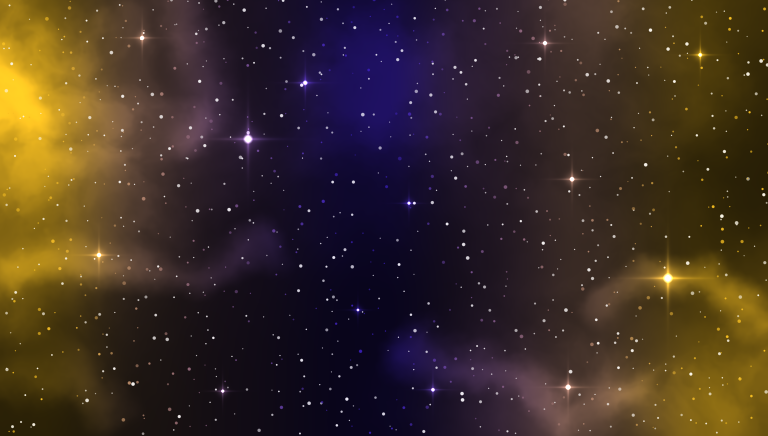
Write a Shadertoy shader that draws this background.

```glsl
// Night sky of coloured nebula clouds: gold at the sides, violet-blue in the middle.
// A horizontal tint ramp is multiplied by a cloud density made of soft glows and
// noise-warped wisps; hashed grids of round stars and a few cross flares lie on top.

float hash(vec2 p) {
    vec3 q = fract(vec3(p.xyx) * 0.1031);
    q += dot(q, q.yzx + 33.33);
    return fract((q.x + q.y) * q.z);
}

float noise(vec2 p) {
    vec2 i = floor(p), f = fract(p);
    f = f * f * (3.0 - 2.0 * f);
    return mix(mix(hash(i), hash(i + vec2(1, 0)), f.x),
               mix(hash(i + vec2(0, 1)), hash(i + vec2(1, 1)), f.x), f.y);
}

float fbm(vec2 p) {
    float sum = 0.0, amp = 0.5;
    for (int i = 0; i < 5; i++) {
        sum += amp * noise(p);
        p = mat2(1.6, 1.2, -1.2, 1.6) * p + 7.3;
        amp *= 0.5;
    }
    return sum;
}

float glow(vec2 p, vec2 centre, vec2 radius) {
    vec2 d = (p - centre) / radius;
    return exp(-dot(d, d));
}

float segment(vec2 p, vec2 a, vec2 b) {
    vec2 ab = b - a;
    return length(p - a - ab * clamp(dot(p - a, ab) / dot(ab, ab), 0.0, 1.0));
}

// Soft band along a path of four points
float wisp(vec2 p, vec2 a, vec2 b, vec2 c, vec2 d, float width) {
    float dist = min(segment(p, a, b), min(segment(p, b, c), segment(p, c, d)));
    return smoothstep(width, 0.0, dist);
}

// Colour of fully lit dust at a horizontal position
vec3 dustTint(float x) {
    vec3 gold = vec3(0.88, 0.68, 0.12), mauve = vec3(0.62, 0.46, 0.38);
    vec3 purple = vec3(0.42, 0.28, 0.50), blue = vec3(0.20, 0.11, 0.64);
    vec3 c = mix(gold, mauve, smoothstep(0.08, 0.34, x));
    c = mix(c, purple, smoothstep(0.30, 0.58, x));
    c = mix(c, blue, smoothstep(0.52, 0.82, x));
    c = mix(c, purple, smoothstep(0.88, 1.10, x));
    c = mix(c, mauve, smoothstep(1.05, 1.36, x));
    return mix(c, gold, smoothstep(1.34, 1.64, x));
}

float cloudDensity(vec2 p) {
    vec2 warp = vec2(fbm(p * 7.0), fbm(p * 7.0 + 31.0)) - 0.48;
    vec2 q = p + 0.16 * warp;
    float puffs = smoothstep(0.25, 0.7, fbm(q * 5.0 + 4.0));

    // Broad glows
    float d = 0.80 * glow(q, vec2(0.0, 0.78), vec2(0.30));
    d += 0.20 * glow(q, vec2(0.0, 0.33), vec2(0.25, 0.20));
    d += 0.22 * glow(q, vec2(0.32, 0.70), vec2(0.25, 0.30));
    d += 0.34 * glow(q, vec2(0.87, 0.78), vec2(0.22, 0.25));
    d += 0.30 * glow(q, vec2(1.42, 0.97), vec2(0.36, 0.25));
    d += 0.16 * glow(q, vec2(1.33, 0.50), vec2(0.22, 0.25));
    d += 0.28 * glow(q, vec2(1.30, 0.05), vec2(0.26, 0.20));
    d += 0.38 * glow(q, vec2(1.72, 0.12), vec2(0.34, 0.25));
    d *= 0.75 + 0.5 * puffs;

    // Bright ragged wisps
    vec2 r = p + 0.11 * warp;
    float w = 0.34 * wisp(r, vec2(0.41, 1.02), vec2(0.48, 0.87), vec2(0.48, 0.78), vec2(0.41, 0.70), 0.085);
    w += 0.27 * wisp(r, vec2(0.05, 0.39), vec2(0.30, 0.40), vec2(0.46, 0.37), vec2(0.62, 0.43), 0.075);
    w += 0.30 * wisp(r, vec2(0.95, 0.20), vec2(1.15, 0.13), vec2(1.31, 0.05), vec2(1.48, 0.13), 0.075);
    w += 0.30 * wisp(r, vec2(1.40, 0.29), vec2(1.49, 0.36), vec2(1.63, 0.38), vec2(1.73, 0.28), 0.075);
    w += 0.14 * wisp(r, vec2(0.03, 0.12), vec2(0.14, 0.15), vec2(0.20, 0.13), vec2(0.27, 0.05), 0.08);
    return 0.16 + d + w * (0.7 + 0.4 * puffs);
}

void mainImage(out vec4 fragColor, in vec2 fragCoord) {
    vec2 p = fragCoord / iResolution.y;
    float edge = 0.7 / iResolution.y;
    vec3 tint = dustTint(p.x);
    vec3 color = tint * cloudDensity(p);

    // Round stars: even layers white, odd layers tinted by the dust
    for (int i = 0; i < 4; i++) {
        float layer = float(i), size = 0.042 + 0.009 * layer;
        vec2 cell = floor(p / size) + 57.0 * layer;
        vec2 offset = 0.12 + 0.76 * vec2(hash(cell + 11.0), hash(cell + 23.0));
        float pick = hash(cell + 41.0);
        float radius = mix(0.0012, 0.0042, pow(hash(cell + 67.0), 2.0));
        float dist = length((fract(p / size) - offset) * size);
        float disc = smoothstep(edge, -edge, dist - radius) * step(pick, 0.42);
        vec3 starColor = i % 2 == 0 ? mix(tint, vec3(1), 0.9) : tint * 1.1;
        color = mix(color, starColor, disc * (0.55 + 0.45 * hash(cell + 89.0)));
    }

    // Cross flares: position and arm length
    vec3 flares[13] = vec3[13](
        vec3(0.326, 0.913, 0.05), vec3(0.569, 0.681, 0.10), vec3(0.70, 0.81, 0.055),
        vec3(1.25, 0.901, 0.05), vec3(1.606, 0.874, 0.045), vec3(1.312, 0.589, 0.055),
        vec3(0.938, 0.534, 0.04), vec3(0.227, 0.415, 0.05), vec3(1.532, 0.362, 0.10),
        vec3(0.821, 0.289, 0.035), vec3(0.511, 0.103, 0.04), vec3(0.993, 0.106, 0.045),
        vec3(1.303, 0.112, 0.06));
    for (int i = 0; i < 13; i++) {
        vec2 d = abs(p - flares[i].xy) / flares[i].z;
        float arms = exp(-3.0 * d.x - 32.0 * d.y) + exp(-3.0 * d.y - 32.0 * d.x);
        float halo = 0.35 * exp(-14.0 * dot(d, d));
        float core = smoothstep(0.13, 0.04, length(d));
        color += tint * (1.1 * arms + halo) + core * 0.8;
    }
    fragColor = vec4(min(color, 1.0), 1.0);
}
```
